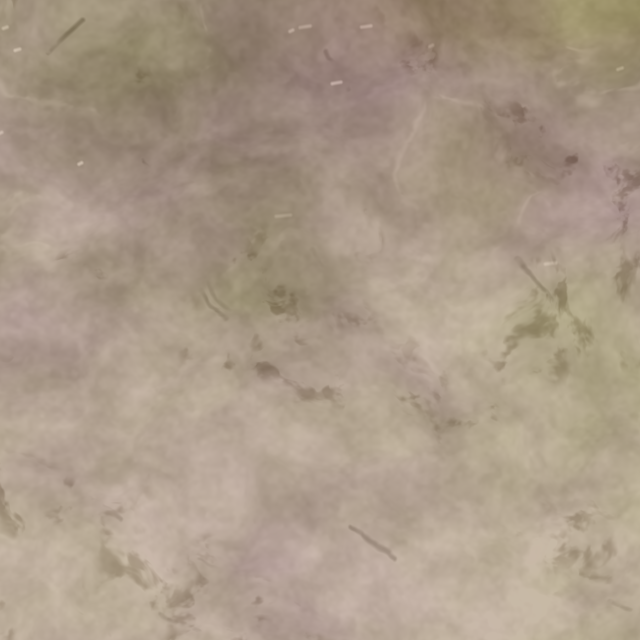
Give the GLSL for this texture, as a three.js fragment shader.

```glsl
// Weathered beige stone: a dark-to-light vertical wash under cloudy mottling.
// Layered smooth cellular noise makes the clouds, tints, pits and pale veins;
// loops scatter short curved cracks and small bright chips.
varying vec2 vUv;

vec2 hash2(vec2 p) {
  return fract(sin(vec2(dot(p, vec2(127.1, 311.7)), dot(p, vec2(269.5, 183.3)))) * 43758.5);
}

// Random cell values blended by distance to jittered cell centres
float cellNoise(vec2 p) {
  vec2 cell = floor(p);
  vec2 local = p - cell;
  float total = 0.0;
  float weights = 0.0;
  for (int j = -1; j <= 1; j++) {
    for (int i = -1; i <= 1; i++) {
      vec2 offset = vec2(float(i), float(j));
      vec2 toCentre = offset + 0.25 + 0.5 * hash2(cell + offset) - local;
      float w = max(0.0, 1.0 - 0.64 * dot(toCentre, toCentre));
      w *= w * w;
      total += w * hash2(cell + offset + 57.0).x;
      weights += w;
    }
  }
  return total / weights;
}

float layeredNoise(vec2 p) {
  float total = 0.0;
  float amplitude = 0.46;
  for (int i = 0; i < 4; i++) {
    total += amplitude * cellNoise(p);
    p = mat2(1.6, 1.2, -1.2, 1.6) * p + 13.7;
    amplitude *= 0.6;
  }
  return total;
}

float segmentDistance(vec2 p, vec2 halfAxis) {
  float along = clamp(dot(p, halfAxis) / dot(halfAxis, halfAxis), -1.0, 1.0);
  return length(p - halfAxis * along);
}

// Short slanted cracks, thinner and fainter in places
float cracks(vec2 p, float wear) {
  float mark = 0.0;
  for (int i = 0; i < 13; i++) {
    vec2 place = hash2(vec2(float(i), 4.0));
    vec2 shape = hash2(vec2(float(i), 9.0));
    float angle = shape.x < 0.7 ? -0.5 - 0.7 * place.y : 0.7;
    vec2 halfAxis = (0.01 + 0.035 * shape.y) * vec2(cos(angle), sin(angle));
    float d = segmentDistance(p - place, halfAxis);
    mark = max(mark, (1.0 - smoothstep(0.0005, 0.006, d)) * (0.4 + 0.6 * shape.x));
  }
  return mark * smoothstep(0.35, 0.6, wear);
}

// Tiny pale chips, mostly near the top and drawn out sideways
float chips(vec2 p) {
  float mark = 0.0;
  for (int i = 0; i < 12; i++) {
    vec2 place = hash2(vec2(float(i), 21.0));
    vec2 shape = hash2(vec2(float(i), 33.0));
    place.y = 1.0 - 0.4 * place.y * place.y - 0.04;
    float d = segmentDistance(p - place, vec2(0.002 + 0.012 * shape.x * shape.x, 0.001));
    mark += (1.0 - smoothstep(0.0, 0.005, d)) * (0.3 + 0.7 * shape.y);
  }
  return min(mark, 1.0);
}

void main() {
  vec2 p = vUv;
  vec2 warp = vec2(layeredNoise(p * 4.0), layeredNoise(p * 4.0 + 31.0)) - 0.5;
  vec2 q = p + 0.14 * warp;

  float clouds = layeredNoise(q * vec2(5.0, 6.5)) - 0.5;
  float mottle = layeredNoise(q * vec2(20.0, 24.0) + 5.0) - 0.5;
  float grain = cellNoise(p * 115.0) - 0.5;
  float tint = layeredNoise(q * vec2(3.5, 5.0) + 17.0) - 0.5;
  float wear = layeredNoise(q * 7.0 + 43.0);

  // Broad wash, a dusky patch and a pale slanted streak
  float tone = 0.87 - 0.24 * p.y - 0.38 * p.y * p.y;
  vec2 patchOffset = (q - vec2(0.76, 0.76)) / vec2(0.22, 0.13);
  float dusk = exp(-dot(patchOffset, patchOffset));
  float streak = exp(-pow(segmentDistance(q - vec2(0.58, 0.59), vec2(0.07, -0.1)) / 0.05, 2.0));
  tone += 1.15 * clouds + 0.6 * mottle + 0.16 * grain - 0.2 * dusk + 0.17 * streak;

  vec3 stone = mix(vec3(0.53, 0.47, 0.395), vec3(0.76, 0.70, 0.63), clamp(tone, -0.15, 1.1));

  // Olive and rosy stains, with an olive band along the upper right
  float band = smoothstep(0.86, 0.98, q.y) * smoothstep(0.3, 0.7, p.x);
  stone += tint * vec3(-0.04, 0.04, -0.13) + band * vec3(0.01, 0.012, -0.035);
  stone += dusk * vec3(0.006, -0.008, 0.004);

  // Clustered pits, cracks, pale veins and chips
  float pits = smoothstep(0.55, 0.72, layeredNoise(q * 26.0 + 9.0)) * smoothstep(0.5, 0.64, wear);
  stone -= 0.12 * pits * vec3(0.95, 1.0, 1.05);
  stone -= 0.15 * cracks(p + 0.06 * warp + 0.012 * mottle, 0.5 + mottle + 0.5 * clouds);
  float vein = 1.0 - smoothstep(0.0, 0.03, abs(tint + 0.35 * clouds));
  stone += 0.04 * vein * smoothstep(0.45, 0.8, p.y) * smoothstep(0.42, 0.58, 0.5 + mottle);
  stone += 0.2 * chips(p + 0.01 * warp);

  gl_FragColor = vec4(stone, 1.0);
}
```
